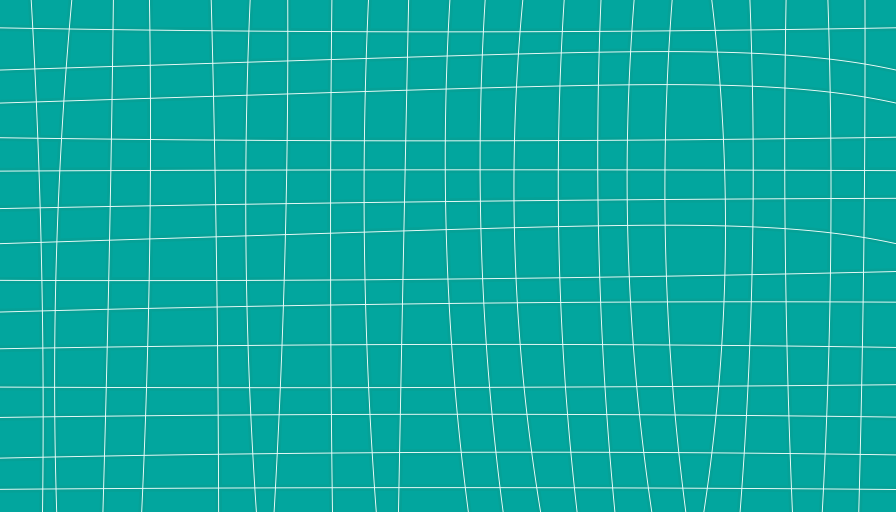
Reproduce this pattern procedurally as a Shadertoy shader.

```glsl
// Hand-drawn grid of thin pale lines on flat teal.
// Each line starts on a regular pitch, then gets a hashed offset, slant and bow;
// a band of columns leans right and a few rows droop at their right end.
#define COLS 22
#define ROWS 14
#define PITCH vec2(22.59, 14.43)   // cells per canvas width and height
#define START vec2(0.82, 0.885)    // first line, in cells
#define LINE_WIDTH 0.00105         // fraction of canvas width
#define HALO_WIDTH 0.0038
#define PINCH_COL 17.0             // column that closes on its neighbour
#define TEAL vec3(0.008, 0.652, 0.620)
#define HALO vec3(0.025, 0.625, 0.580)
#define INK vec3(0.93, 0.99, 0.98)

// Signed hash in -1..1
float hash(float n, float salt) {
    return 2.0 * fract(sin(n * 12.9898 + salt * 78.233) * 43758.5453) - 1.0;
}

// Parabola: 0 at both ends, 1 in the middle
float arch(float t) { return 4.0 * t * (1.0 - t); }

// Horizontal place of column i at depth t (0 top, 1 bottom)
float columnAt(float i, float t) {
    float shift = 0.5 * smoothstep(3.0, 4.0, i) * (1.0 - smoothstep(9.0, 20.0, i));
    float lean = step(9.5, i) * step(i, 16.5);
    float pinch = step(abs(i - PINCH_COL), 0.5);
    float slant = mix(-0.08 + 0.38 * hash(i, 2.0), 0.41 + 0.1 * hash(i, 3.0), lean);
    float bow = mix(0.2 * hash(i, 4.0), -0.32 + 0.1 * hash(i, 5.0), lean);
    slant = mix(slant, -0.2, pinch);
    bow = mix(bow, 0.44, pinch);
    float x = i + START.x + shift + 0.07 * hash(i, 1.0);
    return (x + slant * t + bow * arch(t)) / PITCH.x;
}

// Depth of row j at t (0 left, 1 right)
float rowAt(float j, float t) {
    float phase = mod(j, 5.0);
    float droops = step(0.5, phase) * step(phase, 2.5) * step(j, 6.5);
    float gentle = (-0.12 + 0.17 * hash(j, 7.0)) * t + 0.12 * hash(j, 8.0) * arch(t);
    float droop = 0.8 * (pow(t, 8.0) - t);
    float y = j + START.y + 0.12 * hash(j, 6.0);
    return (y + mix(gentle, droop, droops)) / PITCH.y;
}

// Box-filtered coverage of a stroke at distance d
float stroke(float d, float width, float px) {
    float h = 0.5 * width;
    return clamp(0.5 + (h - d) / px, 0.0, 1.0) - clamp(0.5 - (h + d) / px, 0.0, 1.0);
}

void mainImage(out vec4 fragColor, in vec2 fragCoord) {
    vec2 uv = fragCoord / iResolution.xy;
    uv.y = 1.0 - uv.y;
    float px = 1.0 / iResolution.x;
    float aspect = iResolution.y / iResolution.x;

    // Combine coverage so that crossings stay even
    float bare = 1.0;
    float nearest = 1.0;
    for (int i = 0; i < COLS; i++) {
        float d = abs(uv.x - columnAt(float(i), uv.y));
        bare *= 1.0 - stroke(d, LINE_WIDTH, px);
        nearest = min(nearest, d);
    }
    for (int j = 0; j < ROWS; j++) {
        float d = abs(uv.y - rowAt(float(j), uv.x)) * aspect;
        bare *= 1.0 - stroke(d, LINE_WIDTH, px);
        nearest = min(nearest, d);
    }

    // Faint darker edge beside the strokes, then the strokes
    vec3 color = mix(TEAL, HALO, 0.7 * stroke(nearest, 2.0 * HALO_WIDTH, px));
    color = mix(color, INK, 1.0 - bare);
    fragColor = vec4(color, 1.0);
}
```
